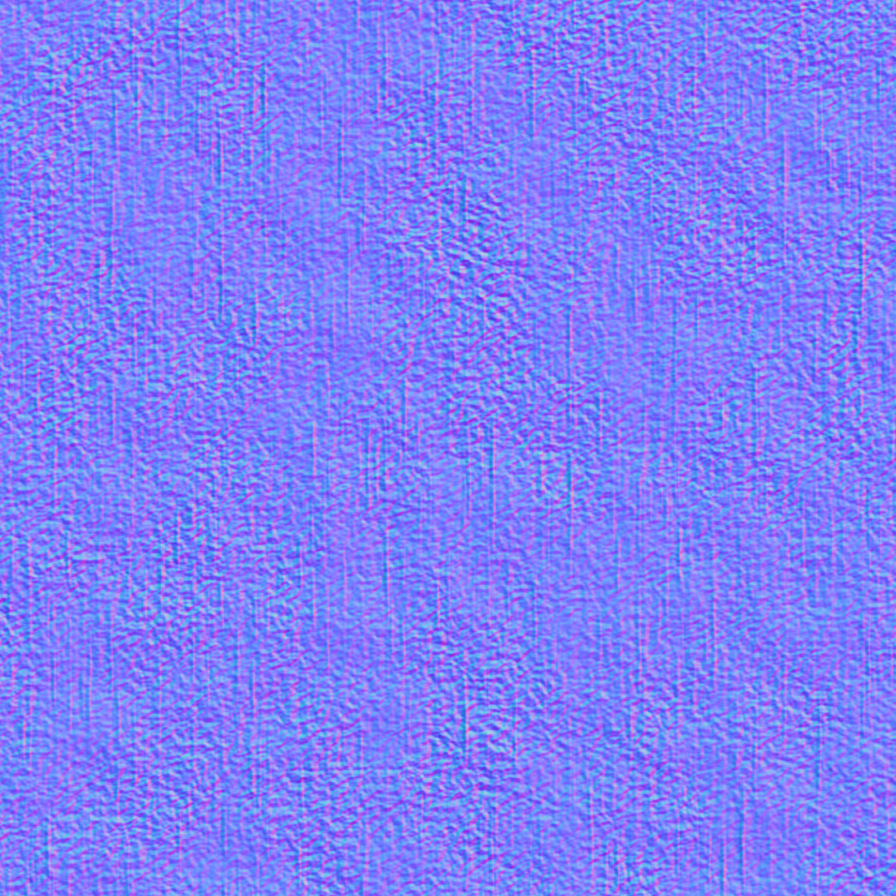
Reproduce this texture map procedurally as a Shadertoy shader.

```glsl
// Tangent-space normal map of rough plaster brushed from top to bottom.
// A height field sums grain, vertical fibres, thin ridges and slanted scuffs;
// its central differences give the normal, which is packed into RGB.

#define GRAIN_FREQ   vec2(108.0, 116.0) // grain cells across the canvas
#define GRAIN_SLOPE  0.31               // steepness of the grain
#define GRAIN_LEAN   0.24               // how far crests lean to the right
#define FIBRE_FREQ   vec2(115.0, 11.0)  // stretched vertical streaks
#define FIBRE_SLOPE  0.15
#define RIDGE_HEIGHT 0.0013             // thin vertical ridges
#define SCUFF_SLOPE  0.20               // slanted scuffs inside some patches
#define WAVE_SLOPE   0.06               // broad undulation
#define PATCH_FREQ   vec2(6.5, 4.5)     // smooth and rough areas
#define ROUGH_RANGE  vec2(0.65, 1.3)    // relief in smooth and rough areas
#define SAMPLE_STEP  0.0008             // half width of the differences

vec2 hash22(vec2 p) {
    vec3 q = fract(p.xyx * vec3(0.1031, 0.1030, 0.0973));
    q += dot(q, q.yzx + 33.33);
    return fract((q.xx + q.yz) * q.zy);
}

vec2 latticeGradient(vec2 cell) {
    float angle = 6.2832 * hash22(cell + 200.0).x;
    return vec2(cos(angle), sin(angle));
}

float gradientNoise(vec2 p) {
    vec2 i = floor(p), f = p - i;
    vec2 u = f * f * f * (f * (f * 6.0 - 15.0) + 10.0);
    vec2 e = vec2(1.0, 0.0);
    float a = dot(latticeGradient(i), f);
    float b = dot(latticeGradient(i + e.xy), f - e.xy);
    float c = dot(latticeGradient(i + e.yx), f - e.yx);
    float d = dot(latticeGradient(i + 1.0), f - 1.0);
    return mix(mix(a, b, u.x), mix(c, d, u.x), u.y);
}

// Crests are pushed sideways, so their right flanks are short and steep.
float leaningNoise(vec2 p) {
    return gradientNoise(p - vec2(GRAIN_LEAN * gradientNoise(p), 0.0));
}

// One broken vertical ridge per column, with random offset and strength.
float ridges(vec2 p, float columns, float rows) {
    p.x += 0.0018 * gradientNoise(p * vec2(columns, 26.0));
    float column = floor(p.x * columns);
    float y = p.y * rows + 9.0 * hash22(vec2(column, rows)).x;
    vec2 rnd = hash22(vec2(column + columns, floor(y)));
    float d = (fract(p.x * columns) - 0.5 - 0.5 * (rnd.x - 0.5)) / columns;
    float t = fract(y);
    float ends = smoothstep(0.0, 0.2, t) * (1.0 - smoothstep(0.6, 1.0, t));
    float profile = smoothstep(-0.0045, 0.0, d) * (1.0 - smoothstep(0.0, 0.003, d));
    return profile * ends * rnd.y * rnd.y;
}

// Long scratches falling to the right.
float scuffs(vec2 p) {
    vec2 q = vec2(dot(p, vec2(0.91, -0.42)), dot(p, vec2(0.42, 0.91)));
    return gradientNoise(q * vec2(16.0, 130.0) + 31.0) / 130.0;
}

// Noise terms are divided by their frequency, so amplitudes act as slopes.
float height(vec2 p, float rough, float scuffed) {
    vec2 warped = p + 0.003 * vec2(gradientNoise(p * 30.0), gradientNoise(p * 30.0 + 57.0));
    warped.x -= 0.25 * warped.y;  // grain slants up to the right
    vec2 g = warped * GRAIN_FREQ;
    float grain = leaningNoise(g) + 0.4 * gradientNoise(g * 1.8 + 17.0);
    float h = rough * GRAIN_SLOPE * grain / GRAIN_FREQ.y;
    h += FIBRE_SLOPE * leaningNoise(p * FIBRE_FREQ + 5.0) / FIBRE_FREQ.x;
    h += RIDGE_HEIGHT * (ridges(p, 43.0, 7.0) + ridges(p + 0.37, 59.0, 12.0));
    h += scuffed * SCUFF_SLOPE * scuffs(p);
    h += WAVE_SLOPE * gradientNoise(p * 15.0 + 3.0) / 15.0;
    return h;
}

void mainImage(out vec4 fragColor, in vec2 fragCoord) {
    vec2 p = fragCoord / iResolution.xy;

    // Broad patches decide where the surface is rough or scuffed
    float patches = gradientNoise(p * PATCH_FREQ + 11.0)
                  + 0.6 * gradientNoise(p * PATCH_FREQ * 2.7 + 23.0);
    float rough = mix(ROUGH_RANGE.x, ROUGH_RANGE.y, smoothstep(-0.5, 0.55, patches));
    float scuffed = smoothstep(0.15, 0.4, gradientNoise(p * 3.5 + 41.0)) * rough;

    // Slope of the height field
    vec2 e = vec2(SAMPLE_STEP, 0.0);
    vec2 slope = vec2(
        height(p + e.xy, rough, scuffed) - height(p - e.xy, rough, scuffed),
        height(p + e.yx, rough, scuffed) - height(p - e.yx, rough, scuffed)
    ) / (2.0 * SAMPLE_STEP);

    // Pack the unit normal into colour
    vec3 normal = normalize(vec3(-slope, 1.0));
    fragColor = vec4(0.5 + 0.5 * normal, 1.0);
}
```
